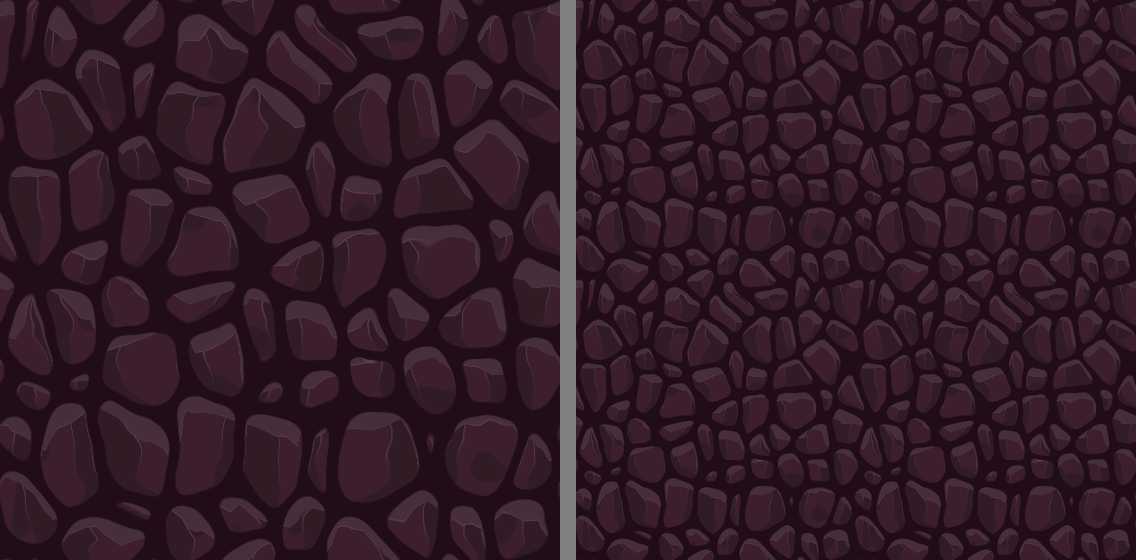
Left, the tile; right, the same tile 2 across and 2 down.
Write a WebGL 2 fragment shader that draws this texture.

```glsl
#version 300 es
precision highp float;

uniform vec2 u_resolution;
out vec4 fragColor;

// Layout, in units of the canvas
const vec2 GRID = vec2(10.0, 8.0);     // stones per tile
const float JITTER = 0.86;
const float SIZE_SPREAD = 0.62;        // contrast between large and small stones
const float GAP_MIN = 0.008;
const float GAP_MAX = 0.0135;
const float ROUNDING = 0.026;
const float CAP_HEIGHT = 0.024;
const float LINE_WIDTH = 0.0011;

// Palette
const vec3 MORTAR = vec3(0.130, 0.050, 0.098);
const vec3 BODY = vec3(0.236, 0.118, 0.178);
const vec3 SHADE = vec3(0.192, 0.108, 0.150);
const vec3 CAP = vec3(0.278, 0.180, 0.236);
const vec3 RIDGE = vec3(0.370, 0.255, 0.315);

vec2 hash2(vec2 c) {
    uvec2 v = uvec2(c) * 1664525u + 1013904223u;
    for (int i = 0; i < 2; i++) {
        v.x += v.y * 1664525u;
        v.y += v.x * 1664525u;
        v ^= v >> 16u;
    }
    return vec2(v & 0xffffu) / 65535.0;
}

vec2 gradientAt(vec2 corner, float period) {
    float angle = 6.2832 * hash2(mod(corner, period) + 300.0).x;
    return vec2(cos(angle), sin(angle));
}

// Gradient noise that wraps after a whole period
float noise(vec2 p, float period) {
    vec2 i = floor(p), f = p - i;
    vec2 u = f * f * f * (f * (f * 6.0 - 15.0) + 10.0);
    vec2 e = vec2(0.0, 1.0);
    float a = dot(gradientAt(i, period), f);
    float b = dot(gradientAt(i + e.yx, period), f - e.yx);
    float c = dot(gradientAt(i + e.xy, period), f - e.xy);
    float d = dot(gradientAt(i + e.yy, period), f - e.yy);
    return mix(mix(a, b, u.x), mix(c, d, u.x), u.y);
}

vec2 warp(vec2 uv, float period) {
    return vec2(noise(uv * period, period), noise(uv * period + vec2(3.37, 1.71), period));
}

// Stone centre in grid units, with its weight in z
vec3 site(vec2 cell) {
    vec2 id = mod(cell, GRID);
    vec2 offset = 0.5 + JITTER * (hash2(id) - 0.5);
    return vec3(cell + offset, SIZE_SPREAD * hash2(id + 50.0).x);
}

float smoothMin(float a, float b, float k) {
    float h = max(k - abs(a - b), 0.0) / k;
    return min(a, b) - 0.25 * k * h * h;
}

float lineMask(float d, float px) {
    return 1.0 - smoothstep(LINE_WIDTH - 0.6 * px, LINE_WIDTH + 0.6 * px, abs(d));
}

void main() {
    vec2 uv = gl_FragCoord.xy / u_resolution;
    float px = 1.0 / min(u_resolution.x, u_resolution.y);
    vec2 q = (uv + 0.032 * warp(uv, 6.0) + 0.009 * warp(uv, 17.0)) * GRID;

    // Owning stone: weighted nearest centre
    vec2 home = vec2(0.0), toHome = vec2(0.0);
    float homePower = 1e3;
    for (int k = 0; k < 25; k++) {
        vec2 cell = floor(q) + vec2(k % 5, k / 5) - 2.0;
        vec3 s = site(cell);
        vec2 r = s.xy - q;
        float power = dot(r, r) - s.z;
        if (power < homePower) { homePower = power; home = cell; toHome = r; }
    }
    vec2 id = mod(home, GRID);
    vec2 h1 = hash2(id + 100.0), h2 = hash2(id + 150.0), h3 = hash2(id + 200.0);

    // Distance to the rounded border, and reach along each axis
    float gap = mix(GAP_MIN, GAP_MAX, h1.x);
    float border = 1.0, left = 1.0, right = 1.0, top = 1.0, bottom = 1.0;
    for (int k = 0; k < 25; k++) {
        if (k == 12) continue;
        vec3 s = site(home + vec2(k % 5, k / 5) - 2.0);
        vec2 r = s.xy - q;
        vec2 normal = (r - toHome) * GRID;
        float len = length(normal);
        float d = 0.5 * (dot(r, r) - s.z - homePower) / len - gap;
        vec2 reach = d / max(abs(normal / len), 0.001);
        border = smoothMin(border, d, ROUNDING);
        if (normal.x < 0.0) left = min(left, reach.x); else right = min(right, reach.x);
        if (normal.y < 0.0) bottom = min(bottom, reach.y); else top = min(top, reach.y);
    }
    float wide = max(left + right, 0.001), tall = max(top + bottom, 0.001);
    float across = left / wide;

    // Facets: side plane beyond a ridge, soft patches, tilted cap on top
    float wobble = noise(uv * 15.0 + floor(h2 * 15.0), 15.0);
    float fine = noise(uv * 34.0, 34.0);
    float side = h2.x < 0.5 ? -1.0 : 1.0;
    float ridge = side * (across - 0.5 - side * mix(-0.1, 0.34, h2.y)) * wide;
    ridge += 0.016 * wobble + 0.003 * fine;
    float patchEdge = (noise(uv * 9.0 + floor(h3 * 9.0), 9.0) - 0.27) * 0.08;
    float tilt = 1.0 + 1.7 * (h3.x - 0.5) * (2.0 * across - 1.0);
    float capHeight = CAP_HEIGHT * mix(0.45, 1.5, h1.y) * tilt + 0.018 * wobble + 0.006 * fine;
    float capEdge = min(capHeight, 0.42 * tall) - top;

    // Paint
    float shade = max(smoothstep(-px, px, ridge), smoothstep(-px, px, patchEdge));
    float cap = smoothstep(-px, px, capEdge);
    vec3 stone = mix(mix(BODY, SHADE, shade), CAP, cap);
    float ridgeFade = (1.0 - cap) * (1.0 - smoothstep(0.0, 0.65 * tall, -capEdge));
    float capFade = 0.35 + 0.5 * smoothstep(-0.25, 0.3, noise(uv * 12.0, 12.0));
    float glint = max(lineMask(ridge, px) * ridgeFade * 0.8, lineMask(capEdge, px) * capFade);
    stone = mix(stone, RIDGE, glint);
    fragColor = vec4(mix(MORTAR, stone, smoothstep(-px, px, border)), 1.0);
}
```
